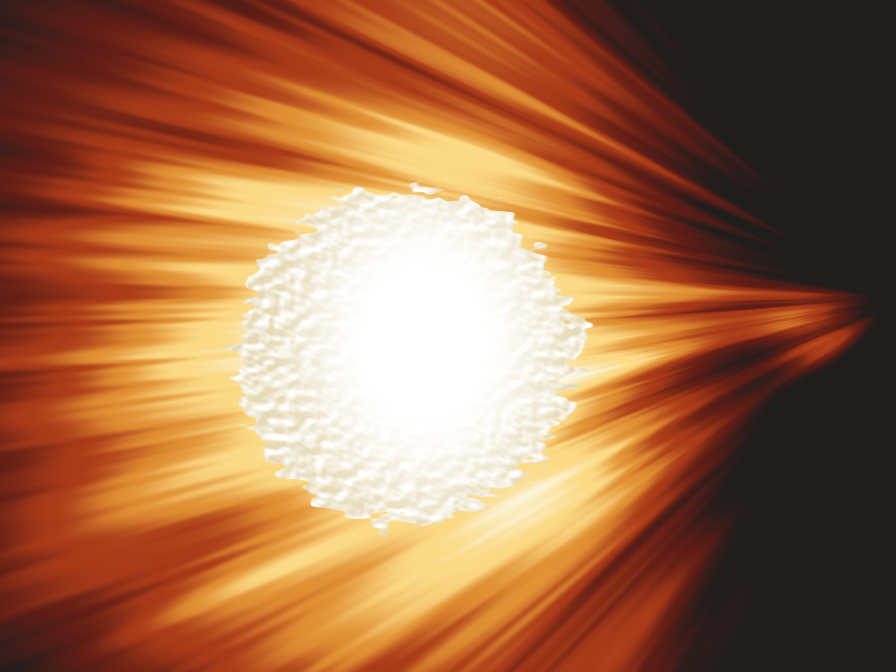
This background is drawn by a Shadertoy shader. Its source:

```glsl
#define CORE_CENTER vec2(0.605, 0.470)
#define HOT_CENTER vec2(0.632, 0.490)
#define VANISH_POINT vec2(1.35, 0.558)
#define CORE_RADIUS 0.248
#define CORE_RAGGEDNESS 0.036
#define STREAK_CONTRAST 1.65
#define GLOW_STRENGTH 1.10
#define CRUST_SCALE 75.0
#define SHADOW_EDGE 1.235

const vec3 CHARCOAL = vec3(0.125, 0.115, 0.115);
const vec3 MAROON = vec3(0.380, 0.115, 0.085);
const vec3 EMBER = vec3(0.670, 0.230, 0.095);
const vec3 AMBER = vec3(0.880, 0.560, 0.200);
const vec3 STRAW = vec3(0.985, 0.850, 0.520);
const vec3 IVORY = vec3(0.985, 0.970, 0.900);
const vec3 SAND = vec3(0.900, 0.850, 0.710);

float hash(vec2 p) {
    return fract(sin(dot(p, vec2(127.1, 311.7))) * 43758.5453);
}

float noise(vec2 p) {
    vec2 cell = floor(p), f = fract(p);
    f = f * f * (3.0 - 2.0 * f);
    float low = mix(hash(cell), hash(cell + vec2(1, 0)), f.x);
    float high = mix(hash(cell + vec2(0, 1)), hash(cell + vec2(1, 1)), f.x);
    return mix(low, high, f.y);
}

// Layered noise, long along each ray and narrow across it
float streaks(vec2 p) {
    vec2 ray = p - VANISH_POINT;
    float angle = atan(ray.y, -ray.x);
    float across = angle / (1.0 + 0.6 * abs(angle));
    float along = length(ray);
    float sum = 0.0, frequency = 15.0, weight = 0.34;
    for (int i = 0; i < 4; i++) {
        // Fine layers soften where the rays crowd together
        float layer = noise(vec2(across * frequency + 40.0, along * 2.8 + float(i) * 7.3));
        float clarity = smoothstep(0.0, 0.0075 * frequency, along);
        sum += weight * mix(0.5, layer, clarity);
        frequency *= 2.2;
        weight *= 0.82;
    }
    return sum / 1.035;
}

// Fade into the dark right side, leaving a spur toward the vanishing point
float shadowFade(vec2 p, float streak) {
    float dy = p.y - VANISH_POINT.y;
    float bend = dy > 0.0 ? 1.05 : 0.32;
    float edge = SHADOW_EDGE - bend * dy * dy + 0.13 * exp(-dy * dy / 0.003);
    edge += 0.28 * (streak - 0.5);
    return 1.0 - smoothstep(edge - 0.40, edge + 0.05, p.x);
}

vec3 heatColor(float heat) {
    vec3 color = mix(CHARCOAL, MAROON, smoothstep(0.05, 0.23, heat));
    color = mix(color, EMBER, smoothstep(0.20, 0.40, heat));
    color = mix(color, AMBER, smoothstep(0.39, 0.64, heat));
    color = mix(color, STRAW, smoothstep(0.62, 0.87, heat));
    return mix(color, IVORY, smoothstep(0.88, 1.14, heat));
}

vec3 rayField(vec2 p) {
    float streak = streaks(p);
    float reach = max(length(p - CORE_CENTER) - 0.22, 0.0);
    float glow = GLOW_STRENGTH * exp(-2.5 * reach - 1.5 * reach * reach);
    float contrast = STREAK_CONTRAST * smoothstep(-0.15, 0.25, reach);
    float heat = glow * (0.85 + contrast * (streak - 0.5));

    // Warm crown above the core and small flare in the converging rays
    vec2 crown = (p - vec2(0.68, 0.77)) / vec2(0.17, 0.09);
    heat += 0.11 * exp(-dot(crown, crown));
    // Warm plume below the core on its right
    vec2 plume = (p - vec2(0.82, 0.25)) / vec2(0.16, 0.09);
    heat += 0.12 * exp(-dot(plume, plume));
    // The left corners cool off
    vec2 corner = max(abs(p - vec2(0.60, 0.46)) - vec2(0.15, 0.20), 0.0);
    heat *= 1.0 - 1.6 * corner.x * corner.y;
    heat *= shadowFade(p, streak);
    vec2 flare = (p - vec2(1.205, 0.505)) / vec2(0.075, 0.050);
    heat += 0.62 * exp(-dot(flare, flare)) * smoothstep(0.25, 0.70, streak);
    return heatColor(heat);
}

float crustHeight(vec2 p) {
    vec2 q = p * CRUST_SCALE;
    return 0.6 * noise(q * vec2(0.8, 1.2)) + 0.4 * noise(q * vec2(1.7, 2.3) + 19.0);
}

// Embossed pale crust that melts into a white heart
vec3 coreColor(vec2 p) {
    float relief = crustHeight(p + vec2(-0.003, 0.004)) - crustHeight(p + vec2(0.003, -0.004));
    vec3 crust = mix(SAND, vec3(1.0), clamp(0.42 + 1.5 * relief, 0.0, 1.0));
    float radius = length((p - HOT_CENTER) * vec2(1.15, 0.92));
    return mix(vec3(1.0), crust, smoothstep(0.09, 0.28, radius));
}

// Ragged outline with teeth drawn out sideways
float coreMask(vec2 p) {
    float teeth = noise(p * vec2(32.0, 85.0)) + 0.6 * noise(p * vec2(75.0, 160.0) + 8.0);
    vec2 spike = (p - vec2(0.885, 0.500)) / vec2(0.070, 0.018);
    float radius = CORE_RADIUS + CORE_RAGGEDNESS * (teeth - 0.8);
    radius += 0.035 * exp(-dot(spike, spike));
    float pixel = 1.5 / iResolution.y;
    float distanceToEdge = length(p - CORE_CENTER) - radius;
    return 1.0 - smoothstep(-pixel, pixel + 0.004, distanceToEdge);
}

void mainImage(out vec4 fragColor, in vec2 fragCoord) {
    vec2 p = fragCoord / iResolution.y;
    p.x += 0.5 * (4.0 / 3.0 - iResolution.x / iResolution.y);
    vec3 color = mix(rayField(p), coreColor(p), coreMask(p));
    fragColor = vec4(color, 1.0);
}
```
